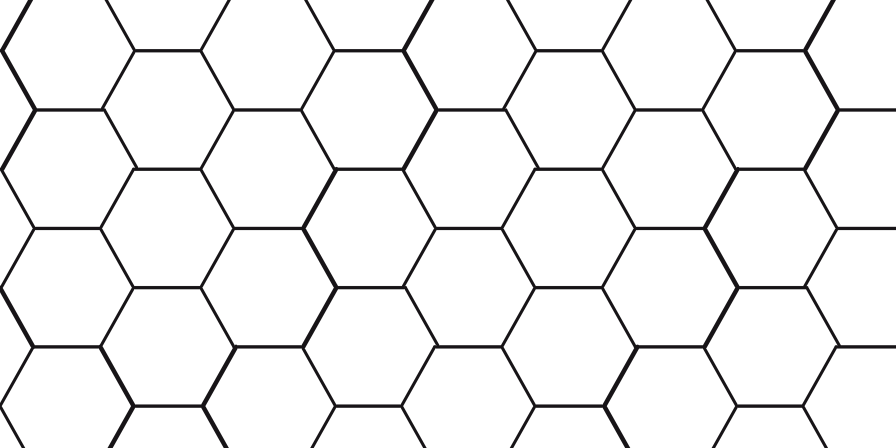
A Shadertoy shader for this pattern:

```glsl
// Honeycomb of thin dark outlines on white, with staggered heavier and offset strokes.

// Lengths are fractions of the canvas height.
const float COLUMN_PITCH = 0.2240;
const float HALF_ROW     = 0.1322;
const float ZIGZAG_WIDTH = 0.0742;
const float TOP_OFFSET   = -0.0189;
const float FLAT_RADIUS  = 0.0037;
const float SLANT_RADIUS = 0.0034;
const float HEAVY_RADIUS = 0.0050;
const float STROKE_SHIFT = 0.0026;
const float NOTCH_SHIFT  = 0.0090;
const float EDGE_PIXELS  = 0.65;
const vec3  PAPER = vec3(1.0);
const vec3  INK   = vec3(0.09, 0.08, 0.09);

float segmentDistance(vec2 p, vec2 a, vec2 b) {
    vec2 ab = b - a;
    float t = clamp(dot(p - a, ab) / dot(ab, ab), 0.0, 1.0);
    return length(p - a - t * ab);
}

// Vertex of zigzag k at half-row r, measured downward from the top.
vec2 vertexAt(int k, int r) {
    float side = float((k + r + 1) & 1);
    return vec2(float(k) * COLUMN_PITCH + side * ZIGZAG_WIDTH,
                TOP_OFFSET + float(r) * HALF_ROW);
}

// The stroke variation moves one column left every three half-rows.
int strokePhase(int k, int r) {
    int band = int(floor(float(r) / 3.0));
    return (k + band) & 3;
}

// A short extra run of heavy strokes at the lower left.
bool isExtraHeavy(int k, int r) {
    return r >= 5 && k == (r - 4) / 2;
}

float slantShift(int k, int r) {
    if (isExtraHeavy(k, r)) return 0.0;
    int phase = strokePhase(k, r);
    if (phase == 0) return 1.8 * STROKE_SHIFT;
    if (phase == 1) return (r + 6) % 3 == 2 ? NOTCH_SHIFT : STROKE_SHIFT;
    return 0.0;
}

float slantRadius(int k, int r) {
    bool heavy = strokePhase(k, r) == 0 || isExtraHeavy(k, r);
    return heavy ? HEAVY_RADIUS : SLANT_RADIUS;
}

float honeycombDistance(vec2 p) {
    int column = int(floor(p.x / COLUMN_PITCH));
    int row = int(floor((p.y - TOP_OFFSET) / HALF_ROW));
    float d = 1.0;
    for (int i = -1; i <= 1; i++) {
        for (int j = -1; j <= 1; j++) {
            int k = column + i;
            int r = row + j;
            vec2 a = vertexAt(k, r);

            // Slanted side
            vec2 shift = vec2(slantShift(k, r), 0.0);
            float slant = segmentDistance(p, a + shift, vertexAt(k, r + 1) + shift);
            d = min(d, slant - slantRadius(k, r));

            // Flat side, long enough to reach both slants at each end
            if (((k + r) & 1) == 0) {
                vec2 b = vertexAt(k + 1, r);
                a.x += min(slantShift(k, r - 1), slantShift(k, r));
                b.x += max(slantShift(k + 1, r - 1), slantShift(k + 1, r));
                d = min(d, segmentDistance(p, a, b) - FLAT_RADIUS);
            }
        }
    }
    return d;
}

void mainImage(out vec4 fragColor, in vec2 fragCoord) {
    vec2 p = vec2(fragCoord.x, iResolution.y - fragCoord.y) / iResolution.y;
    float soft = EDGE_PIXELS / iResolution.y;
    float ink = 1.0 - smoothstep(-soft, soft, honeycombDistance(p));
    fragColor = vec4(mix(PAPER, INK, ink), 1.0);
}
```
